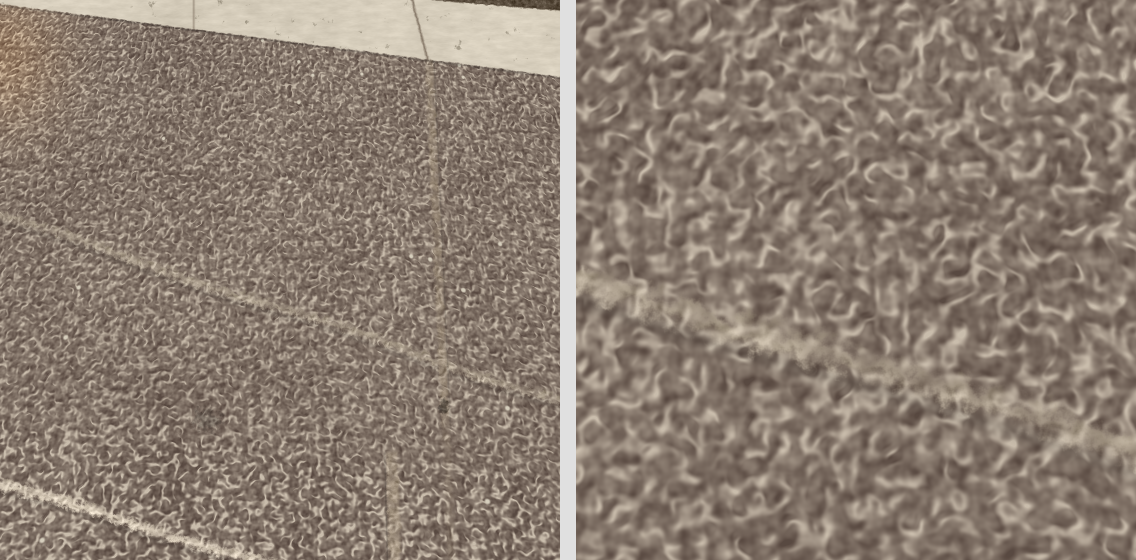
Left: the whole. Right: its middle third, enlarged.
Reproduce this texture procedurally as a WebGL 2 fragment shader.

```glsl
#version 300 es
precision highp float;
uniform vec2 u_resolution;
out vec4 fragColor;

vec2 hash2(vec2 p) {
  vec3 q = fract(p.xyx * vec3(0.1031, 0.1030, 0.0973));
  q += dot(q, q.yzx + 33.33);
  return fract((q.xx + q.yz) * q.zy);
}

// Gradient noise, roughly -0.7 to 0.7
float noise(vec2 p) {
  vec2 i = floor(p), f = p - i;
  vec2 w = f * f * f * (f * (f * 6.0 - 15.0) + 10.0);
  vec4 corner;
  for (int k = 0; k < 4; k++) {
    vec2 o = vec2(k & 1, k >> 1);
    float a = 6.2832 * hash2(i + o).x;
    corner[k] = dot(vec2(cos(a), sin(a)), f - o);
  }
  vec2 rows = mix(corner.xz, corner.yw, w.x);
  return mix(rows.x, rows.y, w.y);
}

float fbm(vec2 p) {
  float sum = 0.0, gain = 0.6;
  for (int k = 0; k < 4; k++) {
    sum += gain * noise(p);
    p = p * 2.03 + 17.3;
    gain *= 0.55;
  }
  return sum;
}

// Soft band around distance zero
float band(float d, float halfWidth, float soft) {
  return 1.0 - smoothstep(halfWidth - soft, halfWidth + soft, abs(d));
}

// Short, thick, curled pale chips on a darker ground
float chips(vec2 p) {
  vec2 q = p + 0.3 * vec2(noise(p * 1.4 + 31.0), noise(p * 1.4 + 73.0));
  float curl = 1.0 - smoothstep(0.0, 0.3, abs(noise(q)));
  return curl * smoothstep(-0.3, 0.25, noise(p * 1.15 + 51.0));
}

void main() {
  vec2 uv = gl_FragCoord.xy / u_resolution;
  float px = 1.0 / u_resolution.y;

  // Grain shrinks with distance while staying evenly proportioned
  float grainSize = 0.0185 - 0.0085 * uv.y;
  vec2 p = vec2((uv.x - 0.5) / grainSize, -log(grainSize) / 0.0085);
  float broad = fbm(uv * 5.0 + 4.0);
  float ragged = fbm(uv * 95.0);

  // Aggregate: chips, relief and fine grit
  float chip = chips(p);
  float relief = chip - chips(p + vec2(0.2, -0.25));
  float coarse = 1.0 - smoothstep(0.2, 0.29, uv.y + 0.12 * uv.x + 0.08 * broad);
  float tone = 0.24 + 0.5 * chip + 0.17 * relief + 0.42 * noise(p * 1.6 + 5.0)
             + 0.2 * noise(p * 3.1) + 0.2 * noise(p * 0.6 + 9.0) + 0.17 * broad;
  tone += coarse * (0.28 * chip - 0.05);
  vec3 color = mix(vec3(0.385, 0.325, 0.29), vec3(0.77, 0.72, 0.655), clamp(tone, -0.1, 1.05));

  // Sparse bright grains
  vec2 cell = floor(p * 0.5), seed = hash2(cell + 200.0);
  float grain = length(fract(p * 0.5) - 0.3 - 0.4 * seed) - 0.14;
  float rare = step(0.987, hash2(cell + 77.0).y);
  color = mix(color, vec3(0.84, 0.81, 0.74), rare * (1.0 - smoothstep(-0.08, 0.06, grain)));

  // Warm light at the upper left
  vec2 glow = (uv - vec2(0.0, 0.9)) / vec2(0.11, 0.13);
  color += vec3(0.1, 0.055, 0.005) * exp(-dot(glow, glow));

  // Diagonal seams, frayed and partly covered by grain
  float fray = 0.017 * ragged + 0.006 * noise(p * 0.8 + 40.0);
  float middle = uv.y - 0.616 + 0.332 * uv.x - 0.004 * sin(uv.x * 13.0);
  float lower = uv.y - 0.134 + 0.29 * uv.x - 0.004 * sin(uv.x * 14.0);
  float shade = band(middle + 0.013, 0.004, 0.006) + band(lower + 0.014, 0.004, 0.006);
  color *= 1.0 - 0.12 * shade;
  float cover = clamp(0.72 + 0.8 * noise(p * 0.9 + 90.0) + 0.3 * broad, 0.25, 0.95);
  vec3 mortar = vec3(0.7, 0.65, 0.575) + 0.2 * ragged + 0.12 * relief;
  color = mix(color, mortar, cover * band(middle + fray, 0.0065, 0.006));
  color = mix(color, mortar + 0.14, min(1.0, cover + 0.2) * band(lower + fray, 0.008, 0.006));

  // Upright joints
  float upright = uv.x - 0.766 - 0.045 * (0.893 - uv.y);
  float fade = smoothstep(0.18, 0.3, uv.y);
  float track = band(upright + 0.5 * fray, 0.007, 0.004);
  vec3 filler = vec3(0.61, 0.55, 0.475) + 0.2 * ragged + 0.12 * relief;
  color = mix(color, filler, track * cover * mix(0.4, 0.95, fade));
  color *= 1.0 - 0.15 * fade * band(upright - 0.009, 0.001, 0.002);
  float stub = uv.x - 0.7 - 0.025 * (0.19 - uv.y);
  float stubMask = band(stub + 0.5 * fray, 0.0105, 0.004) * (1.0 - smoothstep(0.185, 0.2, uv.y));
  color = mix(color, filler + 0.04, min(1.0, cover + 0.1) * stubMask);
  color *= 1.0 - 0.2 * band(stub + 0.013, 0.001, 0.002) * (1.0 - smoothstep(0.185, 0.195, uv.y));

  // Small dark stains
  float spot = length((uv - vec2(0.792, 0.275)) / vec2(0.009, 0.016)) + 1.2 * ragged;
  float smudge = length((uv - vec2(0.37, 0.25)) / vec2(0.025, 0.02)) + 1.5 * ragged;
  color *= 1.0 - 0.35 * (1.0 - smoothstep(0.4, 1.2, spot))
               - 0.2 * (1.0 - smoothstep(0.4, 1.3, smudge));

  // Pale slabs along the top
  float curb = uv.y - 0.993 + 0.13 * uv.x + 0.003 * ragged;
  vec3 slab = vec3(0.84, 0.805, 0.735) + 0.08 * fbm(uv * vec2(30.0, 90.0)) + 0.06 * broad;
  slab -= 0.22 * smoothstep(0.3, 0.5, fbm(uv * 42.0 + 8.0));
  float leftJoint = uv.x - 0.346;
  float rightJoint = uv.x - 0.736 - 0.26 * (1.0 - uv.y) + 0.003 * ragged;
  float joints = max(0.7 * band(leftJoint, 0.0012, 0.001 + px), band(rightJoint, 0.0018, 0.001 + px));
  slab = mix(slab, vec3(0.43, 0.37, 0.31), 0.8 * joints);

  // Dark ground beyond the slabs
  float beyond = uv.y - 1.0 + 0.085 * (uv.x - 0.77) + 0.004 * ragged;
  vec3 ground = vec3(0.34, 0.29, 0.23) + 0.3 * ragged;
  slab = mix(slab, ground, smoothstep(-px, px, beyond) * smoothstep(0.76, 0.78, uv.x));

  color *= 1.0 - 0.2 * band(curb + 0.002, 0.002, 0.002);
  color = mix(color, slab, smoothstep(-px, px, curb));
  fragColor = vec4(clamp(color, 0.0, 1.0), 1.0);
}
```
